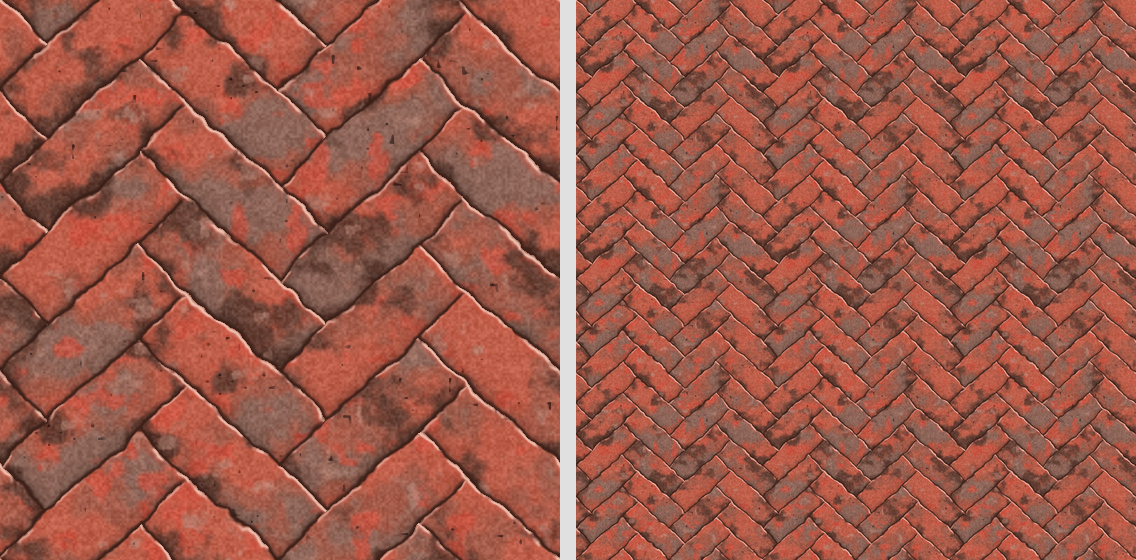
Left: one tile. Right: repeated 3 by 3.
A Shadertoy shader for this texture:

```glsl
// Weathered red brick paving in a diagonal herringbone of 3:1 bricks.
// A rotated grid gives every point its brick; wrapping noise adds ragged
// joints, soot, patches of colour, grain and pale rims on the lit edges.

const float GRID = 12.0;          // half brick diagonals per canvas side
const float LENGTH = 3.0;         // brick length in brick widths
const float GAP = 0.014;          // half joint, in brick widths
const float CORNER = 0.09;        // corner radius
const float RAGGED = 0.085;       // wander of the joints
const float GRAIN = 0.17;         // strength of the fine grain
const vec2 BEND = vec2(0.10, 0.15); // vertical shift, flattening of zigzag

const vec3 CLAY = vec3(0.65, 0.36, 0.29);
const vec3 RED = vec3(0.75, 0.37, 0.29);
const vec3 ASH = vec3(0.56, 0.40, 0.35);
const vec3 HOT = vec3(0.82, 0.32, 0.25);
const vec3 SOOT = vec3(0.36, 0.23, 0.19);
const vec3 DUST = vec3(0.71, 0.52, 0.46);
const vec3 RIM = vec3(0.94, 0.78, 0.71);
const vec3 JOINT = vec3(0.23, 0.12, 0.09);

float hash(vec2 p) {
    vec3 q = fract(p.xyx * vec3(0.1031, 0.1030, 0.0973));
    q += dot(q, q.yzx + 33.33);
    return fract((q.x + q.y) * q.z);
}

// Value noise with n whole cells per canvas side, so it wraps
float noise(vec2 uv, float n) {
    vec2 p = uv * n, i = floor(p), f = p - i;
    f = f * f * (3.0 - 2.0 * f);
    vec2 lo = mod(i, n) + n, hi = mod(i + 1.0, n) + n;
    return mix(mix(hash(lo), hash(vec2(hi.x, lo.y)), f.x),
               mix(hash(vec2(lo.x, hi.y)), hash(hi), f.x), f.y);
}

float fbm(vec2 uv, float n) {
    float sum = 0.0, amp = 0.533;
    for (int i = 0; i < 4; i++) {
        sum += amp * noise(uv, n);
        n *= 2.0;
        amp *= 0.5;
    }
    return sum;
}

// Position inside the brick, its size and its wrapped identity
void herringbone(vec2 g, out vec2 local, out vec2 size, out vec2 id) {
    vec2 cell = floor(g);
    float k = floor(mod(cell.x + cell.y + 0.5, 2.0 * LENGTH));
    bool rising = k < LENGTH;
    vec2 back = rising ? vec2(k, 0.0) : vec2(0.0, k - LENGTH);
    size = rising ? vec2(LENGTH, 1.0) : vec2(1.0, LENGTH);
    vec2 start = cell - back;
    local = g - start;
    id = floor(mod(vec2(start.x + start.y, start.x - start.y) + 0.5, GRID));
}

float line(float x, float center, float width) {
    float t = (x - center) / width;
    return exp(-t * t);
}

void mainImage(out vec4 fragColor, in vec2 fragCoord) {
    vec2 uv = fragCoord / iResolution.xy;
    float px = 0.71 * GRID / min(iResolution.x, iResolution.y);

    // Flattened zigzag, rotated axes: x up-right, y down-right
    vec2 p = uv * GRID;
    p.y += BEND.x - BEND.y * cos((p.x - 0.5) * 3.14159265 / LENGTH);
    vec2 g = 0.5 * vec2(p.x + p.y, p.x - p.y);
    g += RAGGED * (vec2(fbm(uv, 22.0), fbm(uv + 0.37, 22.0)) - 0.5) * 2.0;

    vec2 local, size, id;
    herringbone(g, local, size, id);
    vec2 far = size - local;
    vec2 c = abs(local - 0.5 * size) - 0.5 * size + CORNER;
    float depth = CORNER - length(max(c, 0.0)) - min(max(c.x, c.y), 0.0);
    float shadeEdge = min(local.x, far.y);

    // Clay colour, shifted separately in each brick
    vec2 st = uv + vec2(hash(id + 3.0), hash(id + 41.0));
    float tone = fbm(st, 9.0) + 0.20 * (hash(id + 77.0) - 0.5);
    vec3 color = mix(ASH, CLAY, smoothstep(0.32, 0.46, tone));
    color = mix(color, RED, smoothstep(0.48, 0.62, tone));
    color = mix(color, HOT, 0.7 * smoothstep(0.60, 0.76, fbm(st + 0.21, 19.0)));

    // Soot gathers near the edges; dust and pits are scattered
    float soot = fbm(st + 0.53, 13.0) + 0.13 * exp(-5.0 * depth);
    color = mix(color, SOOT, 0.85 * smoothstep(0.60, 0.78, soot));
    color = mix(color, DUST, 0.6 * smoothstep(0.66, 0.80, fbm(st + 0.71, 27.0)));
    color *= 1.0 - 0.5 * smoothstep(0.89, 0.97, noise(st + 0.13, 90.0))
                       * smoothstep(0.55, 0.75, noise(st, 23.0));
    color += GRAIN * (0.6 * noise(uv, 250.0) + 0.4 * noise(uv, 140.0) - 0.5);

    // Shaded lower edges
    float wear = fbm(uv + 0.29, 30.0);
    color *= 1.0 - 0.38 * exp(-11.0 * shadeEdge);
    float shadow = 1.0 - smoothstep(0.012, 0.035 + 0.06 * wear, shadeEdge);
    color = mix(color, JOINT, 0.8 * shadow);

    // Joint, then broken pale rims with a red fringe on the lit edges
    float joint = 1.0 - smoothstep(GAP - px, GAP + px, depth);
    color = mix(color, JOINT, 0.85 * joint);
    float strong = smoothstep(0.30, 0.55, wear);
    float faint = 0.65 * smoothstep(0.46, 0.66, wear);
    float fringe = max(strong * line(far.x, 0.04, 0.06), faint * line(local.y, 0.04, 0.05));
    float rim = max(strong * line(far.x, 0.025, 0.024), faint * line(local.y, 0.025, 0.02));
    color = mix(color, HOT, 0.55 * fringe);
    color = mix(color, RIM, 0.95 * rim);

    fragColor = vec4(clamp(color, 0.0, 1.0), 1.0);
}
```
